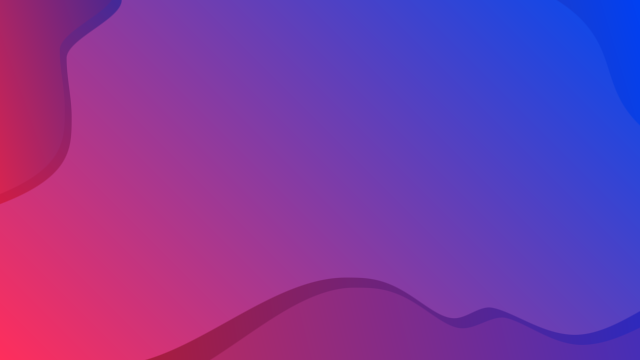
Write a Shadertoy shader that draws this background.

```glsl
// Diagonal red-to-blue gradient framed by flowing two-layer waves at the corners.

const vec3 RED  = vec3(1.00, 0.18, 0.36);
const vec3 BLUE = vec3(0.00, 0.29, 0.95);

// Smooth 0..1 ramp between a and b; skew above 1 delays the rise.
float ease(float a, float b, float skew, float x) {
    float t = pow(clamp((x - a) / (b - a), 0.0, 1.0), skew);
    return t * t * (3.0 - 2.0 * t);
}

// Antialiased coverage of the region where d is negative.
float cover(float d) {
    float w = 0.7 * fwidth(d);
    return 1.0 - smoothstep(-w, w, d);
}

// Linear gradient along dir, running from one position to another.
vec3 gradient(vec3 a, vec3 b, vec2 p, vec2 dir, vec2 from, vec2 to) {
    float t = dot(p - from, dir) / dot(to - from, dir);
    return mix(a, b, clamp(t, 0.0, 1.0));
}

// Height of the bottom wave; rise = start, peak, valley; roll = crest, trough, end.
float waveHeight(float x, float base, vec3 rise, vec3 roll) {
    float h = base + (0.229 - base) * ease(rise.x, rise.y, 1.0, x);
    h -= 0.113 * ease(rise.y, rise.z, 1.5, x);
    h += 0.030 * ease(rise.z, roll.x, 1.0, x);
    h -= 0.076 * ease(roll.x, roll.y, 0.82, x);
    return h + 0.150 * ease(roll.y, roll.z, 1.0, x);
}

// Width of the left blob at a depth below the top; bends = start, waist, belly, tip.
float blobWidth(float depth, float top, vec4 bends) {
    float w = top - 0.153 * ease(bends.x, bends.y, 1.0, depth);
    w += 0.014 * ease(bends.y, bends.z, 1.0, depth);
    float tail = max((depth - bends.z) / (bends.w - bends.z), 0.0);
    return w * (1.0 - pow(tail, 3.2));
}

// Left edge of the right corner: a cubic S around its centre.
float cornerEdge(float depth, vec2 centre) {
    float e = depth - centre.y;
    return centre.x + 0.32 * e + 10.8 * e * e * e;
}

void mainImage(out vec4 fragColor, in vec2 fragCoord) {
    vec2 p = fragCoord / iResolution.y;
    vec2 size = vec2(iResolution.x / iResolution.y, 1.0);
    float depth = 1.0 - p.y;
    vec2 diagonal = vec2(1.0);

    // Background
    vec3 color = gradient(RED, BLUE, p, diagonal, vec2(0.0), size);

    // Right corner
    vec3 corner = gradient(vec3(0.08, 0.24, 0.84), vec3(0.0, 0.25, 0.95),
                           p, vec2(1.0, 0.3), vec2(1.60, 0.85), size);
    color = mix(color, corner, cover(cornerEdge(depth, vec2(1.692, 0.197)) - p.x));

    // Left blob: dark rim, then body
    vec2 blobLow = vec2(0.0, 0.44), blobHigh = vec2(0.335, 1.0);
    vec3 rim = gradient(vec3(0.81, 0.11, 0.27), vec3(0.26, 0.16, 0.60),
                        p, diagonal, blobLow, blobHigh);
    vec3 body = gradient(vec3(0.85, 0.14, 0.31), vec3(0.29, 0.15, 0.57),
                         p, vec2(1.0, 0.35), blobLow, blobHigh);
    float rimWidth = blobWidth(depth, 0.338, vec4(0.0, 0.162, 0.324, 0.567));
    float bodyWidth = blobWidth(depth, 0.319, vec4(-0.023, 0.139, 0.301, 0.539));
    color = mix(color, rim, cover(p.x - rimWidth));
    color = mix(color, body, cover(p.x - bodyWidth));

    // Bottom wave: dark crest, then body
    vec2 waveLow = vec2(0.40, 0.0), waveHigh = vec2(1.778, 0.10);
    vec3 crest = gradient(vec3(0.67, 0.11, 0.24), vec3(0.18, 0.16, 0.74),
                          p, vec2(1.0, 0.15), waveLow, waveHigh);
    vec3 swell = gradient(vec3(0.76, 0.16, 0.35), vec3(0.27, 0.18, 0.72),
                          p, vec2(1.0, 0.25), waveLow, waveHigh);
    float crestHeight = waveHeight(p.x, -0.016, vec3(0.301, 0.961, 1.262),
                                   vec3(1.359, 1.597, 1.991));
    float swellHeight = waveHeight(p.x, -0.056, vec3(0.359, 0.984, 1.285),
                                   vec3(1.396, 1.616, 2.044)) - 0.028;
    color = mix(color, crest, cover(p.y - crestHeight));
    color = mix(color, swell, cover(p.y - swellHeight));

    fragColor = vec4(color, 1.0);
}
```
